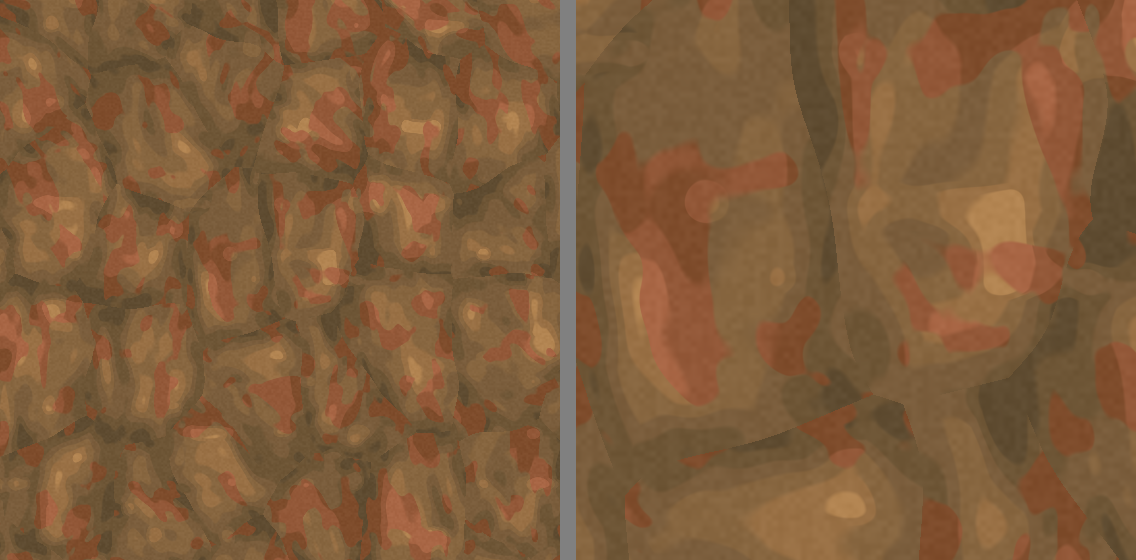
Left, the full canvas; right, a detail of the centre.
Reproduce this texture procedurally as a Shadertoy shader.

```glsl
float hash(vec2 p) {
    return fract(sin(dot(p, vec2(127.1, 311.7))) * 43758.5453);
}

float noise(vec2 p) {
    vec2 i = floor(p), f = fract(p);
    f = f * f * (3.0 - 2.0 * f);
    return mix(mix(hash(i), hash(i + vec2(1, 0)), f.x),
               mix(hash(i + vec2(0, 1)), hash(i + vec2(1, 1)), f.x), f.y);
}

float layered(vec2 p) {
    return 0.68 * noise(p) + 0.32 * noise(p * 2.1 + 17.3);
}

// Returns the nearest cell id in xy and the gap distance in z
vec3 plates(vec2 p) {
    vec2 base = floor(p), id = base;
    float nearest = 9.0, second = 9.0;
    for (int y = -1; y <= 1; y++)
    for (int x = -1; x <= 1; x++) {
        vec2 cell = base + vec2(x, y);
        vec2 jitter = vec2(hash(cell + 3.7), hash(cell + 41.2));
        float d = length(cell + 0.5 + 0.7 * (jitter - 0.5) - p);
        if (d < nearest) {
            second = nearest;
            nearest = d;
            id = cell;
        } else {
            second = min(second, d);
        }
    }
    return vec3(id, second - nearest);
}

// Flat tone steps with softened borders
vec3 brownTone(float level) {
    vec3 brown[6] = vec3[6](
        vec3(0.37, 0.295, 0.19), vec3(0.43, 0.335, 0.21),
        vec3(0.48, 0.365, 0.235), vec3(0.53, 0.40, 0.25),
        vec3(0.60, 0.44, 0.27), vec3(0.70, 0.52, 0.32));
    level = clamp(level, 0.0, 4.999);
    int i = int(level);
    return mix(brown[i], brown[i + 1], smoothstep(0.36, 0.64, fract(level)));
}

vec3 rustTone(float level) {
    vec3 rust = mix(vec3(0.495, 0.298, 0.17), vec3(0.575, 0.345, 0.22),
                    smoothstep(2.25, 2.5, level));
    return mix(rust, vec3(0.66, 0.40, 0.27), smoothstep(3.7, 3.95, level));
}

void mainImage(out vec4 fragColor, in vec2 fragCoord) {
    vec2 uv = fragCoord / iResolution.y;
    vec2 warp = vec2(noise(uv * 13.0), noise(uv * 13.0 + 51.0)) - 0.5;

    // Tall plates parted by dark gaps
    vec3 plate = plates((uv + 0.03 * warp) * vec2(6.0, 4.4) + 2.0);
    float raised = smoothstep(0.06, 0.42, plate.z);

    // Each plate has its own slanted chip direction
    float angle = mix(-0.3, 1.0, hash(plate.xy + 8.3));
    float c = cos(angle), s = sin(angle);
    vec2 chip = mat2(c, -s, s, c) * (uv + 0.035 * warp.yx);
    vec2 offset = 13.0 * plate.xy;

    float level = 1.15 + 1.9 * raised;
    level += 5.0 * (layered(chip * vec2(27.0, 14.0) + offset) - 0.5);
    level += 1.3 * smoothstep(0.78, 0.92, noise(uv * 22.0 + 70.0));

    // Rust flakes, sparser in the gaps
    float flakes = layered(chip * vec2(33.0, 19.0) + offset + 90.0);
    float threshold = 0.57 + 0.09 * (1.0 - raised);
    float rustMask = smoothstep(-0.015, 0.015, flakes - threshold);
    vec3 color = mix(brownTone(level), rustTone(level), rustMask);

    // Fine grain
    color += 0.035 * (noise(uv * 290.0) - 0.5);
    fragColor = vec4(color, 1.0);
}
```
